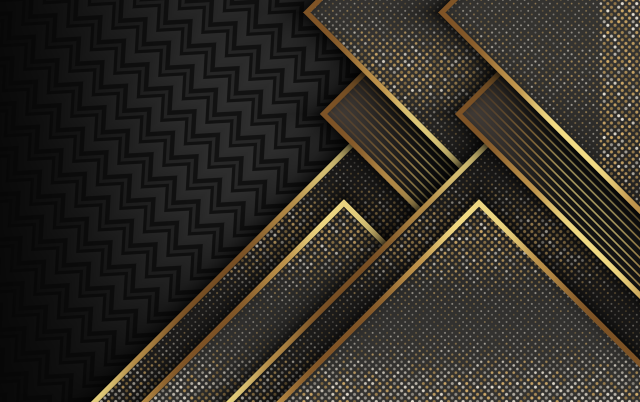
This background is drawn by a WebGL 1 fragment shader. Its source:

```glsl
precision highp float;
uniform vec2 u_resolution;

#define SHIFT 0.336
#define EDGE 0.0185
#define SHADOW 0.05
#define SHEEN 0.68
#define DOT_PITCH 0.018
#define DOT_WAVE 0.405
#define LINE_PITCH 0.0228
#define STAIR 0.117
#define BAND 0.107
#define LEAN 1.12

const float TAU = 6.28319;

float hash(vec2 p) {
  vec3 q = fract(vec3(p.xyx) * 0.1031);
  q += dot(q, q.yzx + 33.33);
  return fract((q.x + q.y) * q.z);
}

// Smooth step centred on zero, aa wide
float inside(float d, float aa) {
  return smoothstep(-0.5 * aa, 0.5 * aa, d);
}

// Metal sheen running along an edge from its corner
vec3 gold(float along, float phase) {
  float t = 0.5 + 0.5 * cos(TAU * (along / SHEEN + phase));
  vec3 metal = mix(vec3(0.50, 0.33, 0.15), vec3(0.74, 0.57, 0.29), smoothstep(0.0, 0.6, t));
  return mix(metal, vec3(0.95, 0.86, 0.52), smoothstep(0.55, 1.0, t));
}

// Leaning stair bands under a soft light
vec3 backdrop(vec2 p, vec2 diag, float aa) {
  float stair = abs(fract(diag.x / STAIR) - 0.5) * STAIR * LEAN;
  float f = fract((diag.y + stair) / BAND);
  float w = 1.6 * aa / BAND;
  float wide = inside(0.23 - abs(f - 0.27), w);
  float thin = inside(0.08 - abs(f - 0.74), w);
  float light = smoothstep(-0.12, 0.6, p.x) * (1.0 - 0.35 * smoothstep(0.4, 1.1, p.y));
  light *= 0.85 + 0.15 * smoothstep(0.0, 0.25, p.y);
  float relief = 0.85 + 0.3 * f;
  return vec3(0.025 + 0.045 * light + light * (0.115 * wide * relief + 0.085 * thin));
}

// Staggered dots whose size swells in horizontal waves
vec3 glitter(vec3 base, vec2 p, vec2 diag, float aa) {
  vec2 grid = diag / DOT_PITCH;
  vec2 cell = floor(grid);
  float wave = 0.5 + 0.5 * cos(TAU * (p.y - 0.185) / DOT_WAVE);
  wave *= 1.0 - 0.65 * smoothstep(1.15, 1.28, p.x) * (1.0 - smoothstep(0.3, 0.45, p.y));
  float rich = smoothstep(1.485, 1.5, p.x) * (1.0 - smoothstep(0.4, 0.6, p.y));
  float swell = max(wave, rich);
  float radius = mix(0.16, 0.30, swell);
  float dotMask = inside(radius - length(fract(grid) - 0.5), 1.2 * aa / DOT_PITCH);
  float golden = step(hash(cell), mix(0.4, 0.8, max(rich, wave * step(p.y, 0.75))));
  vec3 tint = mix(vec3(0.90, 0.87, 0.81), vec3(0.83, 0.68, 0.42), golden);
  tint *= 0.6 + 0.4 * hash(cell + 71.0);
  return mix(base, tint, dotMask * mix(0.55, 1.0, swell));
}

// Fine metal lines fading across a brown panel
vec3 pinstripe(float along, float across, float aa) {
  vec3 base = mix(vec3(0.27, 0.245, 0.225), vec3(0.08), smoothstep(0.02, 0.3, along));
  float f = abs(fract(across / LINE_PITCH) - 0.5);
  float mask = inside(0.13 - f, aa / LINE_PITCH);
  float glow = mix(0.3, 0.75, smoothstep(0.02, 0.25, along));
  return mix(base, gold(along, 0.5), mask * glow);
}

// Lays a rimmed panel on the scene, with its cast shadow
vec3 panel(vec3 under, vec3 face, vec3 rim, float d, float aa) {
  vec3 shaded = under * (1.0 - 0.7 * exp(min(d, 0.0) / SHADOW));
  float inner = max(d - EDGE, 0.0);
  vec3 body = mix(rim, face * (1.0 - 0.2 * exp(-inner / 0.02)), inside(d - EDGE, aa));
  return mix(shaded, body, inside(d, aa));
}

void main() {
  vec2 p = gl_FragCoord.xy / u_resolution.y;
  p.y = 1.0 - p.y;
  float aa = 1.8 / u_resolution.y;
  vec2 diag = vec2(p.x + p.y, p.x - p.y);
  vec3 color = backdrop(p, diag, aa);

  // Two copies of the same four overlapping panels
  for (int i = 0; i < 2; i++) {
    float x = p.x - SHIFT * float(i);
    vec2 s = diag - SHIFT * float(i);
    float slope = s.x - 1.226;
    float peak = min(s.x - 1.351, 0.360 - s.y);
    float lined = min(s.x - 1.079, s.y - 0.512);
    float top = min(s.x - 0.785, s.y - 0.723);

    vec3 dark = glitter(vec3(0.135, 0.13, 0.125), p, diag, aa);
    vec3 gray = vec3(0.19, 0.187, 0.18) * mix(0.75, 1.05, smoothstep(0.5, 0.85, p.y));
    vec3 lit = vec3(0.205, 0.20, 0.19) * (1.0 - 0.35 * smoothstep(0.1, 0.6, p.y));

    color = panel(color, dark, gold(x - 0.870, 0.0), slope, aa);
    color = panel(color, glitter(gray, p, diag, aa), gold(x - 0.855, 0.0), peak, aa);
    color = panel(color, pinstripe(x - 0.795, s.y - 0.512, aa), gold(x - 0.795, 0.5), lined, aa);
    color = panel(color, glitter(lit, p, diag, aa), gold(x - 0.754, 0.5), top, aa);
  }
  gl_FragColor = vec4(color, 1.0);
}
```
